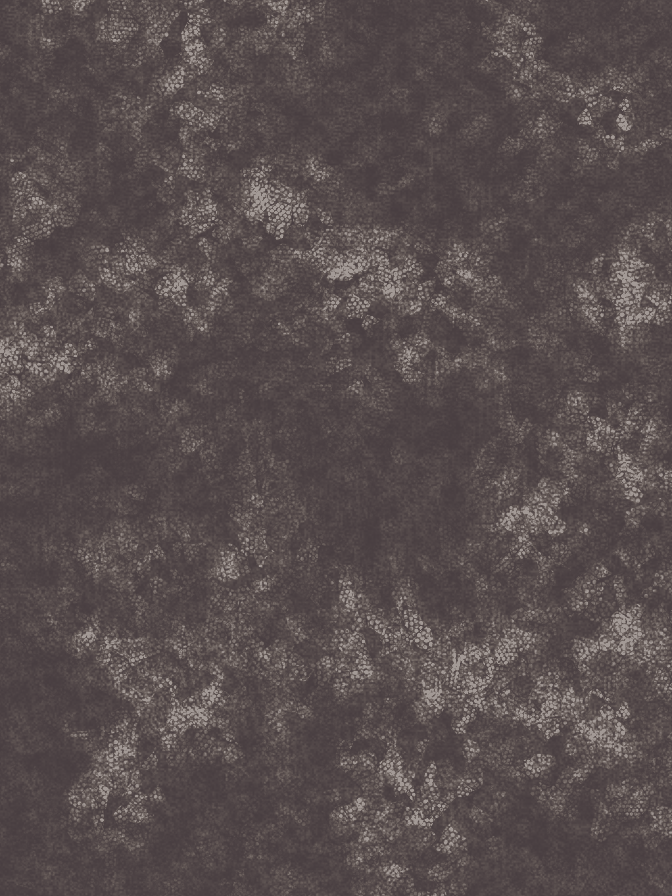
Give the GLSL for this texture, as a WebGL 1 fragment shader.

```glsl
precision highp float;
// Dark, worn reptile leather: small flecks of pale scales on purple-grey.
// Three layers of Voronoi patches each hold a turned grid of tiny scales;
// soft clouds, faint folded shards and gritty grain set how far they show.
uniform vec2 u_resolution;

const vec3 GROUND = vec3(0.280, 0.240, 0.252);
const vec3 OLIVE = vec3(0.400, 0.358, 0.345);
const vec3 PALE = vec3(0.640, 0.605, 0.590);

float hash(vec2 p) {
  return fract(sin(dot(p, vec2(127.1, 311.7))) * 43758.5453);
}

vec2 hash2(vec2 p) {
  return vec2(hash(p), hash(p + 37.7));
}

float noise(vec2 p) {
  vec2 cell = floor(p);
  vec2 f = fract(p);
  f = f * f * (3.0 - 2.0 * f);
  float low = mix(hash(cell), hash(cell + vec2(1.0, 0.0)), f.x);
  float high = mix(hash(cell + vec2(0.0, 1.0)), hash(cell + 1.0), f.x);
  return mix(low, high, f.y);
}

float fbm(vec2 p) {
  float sum = 0.0;
  float gain = 0.42;
  for (int i = 0; i < 4; i++) {
    sum += gain * noise(p);
    p = mat2(0.8, 0.6, -0.6, 0.8) * p * 2.03 + 19.3;
    gain *= 0.65;
  }
  return sum;
}

// Nearest Voronoi site: its cell in xy, the gap to the next site in z
vec3 voronoi(vec2 p) {
  vec2 base = floor(p);
  vec2 site = base;
  float first = 8.0;
  float second = 8.0;
  for (int y = -1; y <= 1; y++) {
    for (int x = -1; x <= 1; x++) {
      vec2 cell = base + vec2(float(x), float(y));
      float d = length(cell + hash2(cell) - p);
      if (d < first) {
        second = first;
        first = d;
        site = cell;
      } else {
        second = min(second, d);
      }
    }
  }
  return vec3(site, second - first);
}

// Staggered rows of rounded scales, turned by angle
float scales(vec2 p, float angle, float density, float pixel) {
  float c = cos(angle);
  float s = sin(angle);
  vec2 q = mat2(c, s, -s, c) * p * density;
  q.x += 0.5 * mod(floor(q.y), 2.0);
  vec2 cell = floor(q);
  vec2 centre = 0.5 + 0.15 * (hash2(cell) - 0.5);
  float soft = 0.06 + 0.3 * density * pixel;
  float d = length(fract(q) - centre);
  float shape = 1.0 - smoothstep(0.42 - soft, 0.42 + soft, d);
  return shape * (0.4 + 0.9 * hash(cell + 5.1));
}

// One layer of patches: ragged shapes from q, straight scale rows from p
float patchLayer(vec2 p, vec2 q, float frequency, float seed, float pixel) {
  vec3 v = voronoi(q * frequency + seed);
  float strength = pow(hash(v.xy + 3.3), 3.0);
  float angle = 6.2832 * hash(v.xy + 8.9);
  float density = mix(125.0, 170.0, hash(v.xy + 14.2));
  float body = 0.12 + 0.95 * scales(p, angle, density, pixel);
  return strength * body * smoothstep(0.0, 0.15, v.z);
}

void main() {
  vec2 p = gl_FragCoord.xy / u_resolution.x;
  float pixel = 1.0 / u_resolution.x;

  // Ragged patch outlines
  vec2 wobble = vec2(noise(p * 60.0), noise(p * 60.0 + 61.0)) - 0.5;
  vec2 q = p + 0.012 * wobble;

  // Soft clouds, cut by folded shards
  float cloud = pow(smoothstep(0.28, 0.83, fbm(p * 8.0 + 3.7)), 1.5);
  vec3 shard = voronoi(q * 5.0 + 11.0);
  float fold = mix(0.8, mix(0.5, 1.15, hash(shard.xy)),
                   smoothstep(0.0, 0.06, shard.z));
  float glow = (0.07 + 0.75 * cloud) * fold;

  // Scale patches over a gritty, mottled ground
  float skin = 0.0;
  for (int i = 0; i < 3; i++) {
    float k = float(i);
    skin += patchLayer(p, q, 26.0 + 11.0 * k, 17.0 * k + 2.0, pixel);
  }
  float grain = noise(p * 350.0 + 7.0);
  float mottle = smoothstep(0.25, 0.8, fbm(p * 40.0 + 23.0));
  float light = 1.35 * glow * skin * (0.2 + 1.6 * grain);
  light += (0.03 + 0.12 * mottle) * (0.1 + 1.8 * grain) * (0.8 + glow);

  vec3 color = mix(GROUND, OLIVE, clamp(light / 0.35, 0.0, 1.0));
  color = mix(color, PALE, smoothstep(0.25, 1.05, light));
  gl_FragColor = vec4(color, 1.0);
}
```
